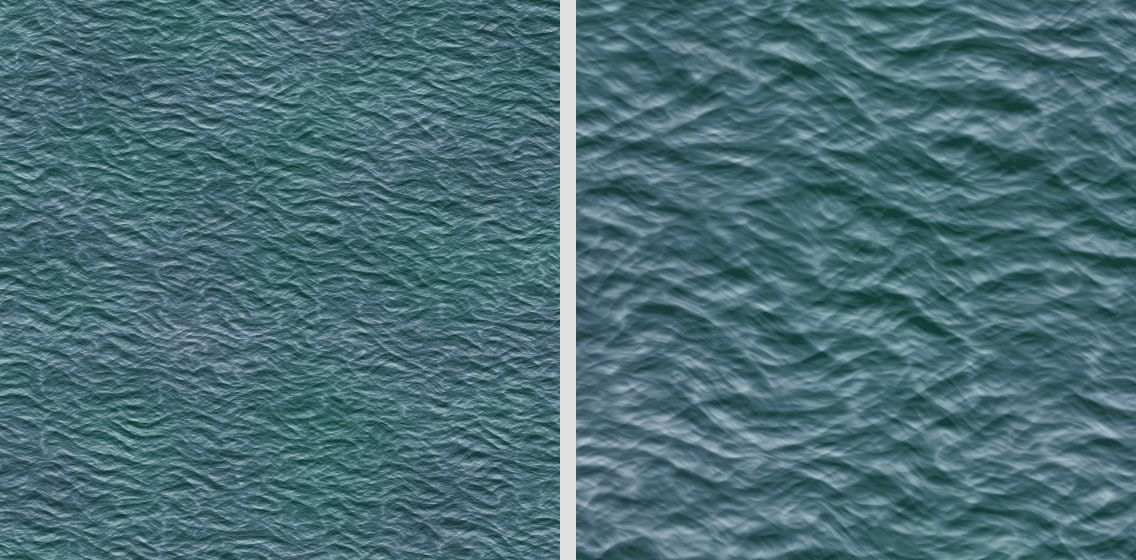
Left: the whole. Right: its middle third, enlarged.
Write a WebGL 1 fragment shader that draws this texture.

```glsl
precision highp float;
// Wind-rippled open water seen from above, with thin pale crests.
// Stretched, sheared layers of ridged gradient noise are lit by their vertical
// slope; the summed light picks a colour from deep teal to pale sky blue.

uniform vec2 u_resolution;

const int LAYERS = 5;
const vec3 DEEP_TEAL = vec3(0.14, 0.29, 0.29);
const vec3 SEA_BLUE = vec3(0.26, 0.41, 0.45);
const vec3 PALE_SKY = vec3(0.55, 0.66, 0.70);

float hash(vec2 p) {
  return fract(sin(dot(p, vec2(127.1, 311.7))) * 43758.5453);
}

vec2 gradient(vec2 cell) {
  float angle = 6.28318 * hash(cell);
  return vec2(cos(angle), sin(angle));
}

float gradientNoise(vec2 p) {
  vec2 cell = floor(p);
  vec2 f = p - cell;
  vec2 u = f * f * f * (f * (f * 6.0 - 15.0) + 10.0);
  vec2 e = vec2(1.0, 0.0);
  float a = dot(gradient(cell), f);
  float b = dot(gradient(cell + e.xy), f - e.xy);
  float c = dot(gradient(cell + e.yx), f - e.yx);
  float d = dot(gradient(cell + e.xx), f - e.xx);
  return mix(mix(a, b, u.x), mix(c, d, u.x), u.y);
}

// Rounded absolute value: keeps crests crisp without a hard step.
float softAbs(float n) {
  return sqrt(n * n + 0.004);
}

// Light on one ripple layer: far faces bright, near faces dark, crests lined.
float rippleLight(vec2 q, float crestGain) {
  const float halfStep = 0.06;
  float below = gradientNoise(q - vec2(0.0, halfStep));
  float above = gradientNoise(q + vec2(0.0, halfStep));
  float slope = (softAbs(above) - softAbs(below)) / (2.0 * halfStep);
  float middle = 0.5 * (above + below);
  float crest = exp(-300.0 * middle * middle) - 0.2;
  return slope + crestGain * crest;
}

// Sum of ripple layers, each finer, weaker and sheared the other way.
float waterLight(vec2 p) {
  float light = 0.0;
  float weight = 0.8;
  float crestGain = 0.8;
  float shear = 0.2;
  vec2 frequency = vec2(14.0, 37.0);
  for (int i = 0; i < LAYERS; i++) {
    vec2 q = vec2(p.x, p.y + (shear + 0.05) * p.x) * frequency;
    light += weight * rippleLight(q + float(i) * vec2(17.3, 41.7), crestGain);
    frequency *= vec2(1.6, 1.5);
    weight *= 0.8;
    crestGain *= 0.75;
    shear *= -1.1;
  }
  return light;
}

vec3 waterColor(float light) {
  vec3 shaded = mix(DEEP_TEAL, SEA_BLUE, (light + 1.48) / 1.41);
  vec3 lit = mix(SEA_BLUE, PALE_SKY, (light + 0.07) / 1.82);
  return mix(shaded, lit, step(-0.07, light));
}

void main() {
  vec2 p = gl_FragCoord.xy / u_resolution.y;

  // Gentle bending keeps the wave trains from looking straight.
  vec2 bend = vec2(gradientNoise(p * 9.0 + 3.1), gradientNoise(p * 13.0 + 57.4));
  float light = 1.25 * waterLight(p + vec2(0.015, 0.012) * bend);

  // Broad patches shift the brightness and lean the hue to green or blue.
  float patchLight = gradientNoise(p * vec2(4.0, 7.0) + 11.7);
  float patchHue = gradientNoise(p * vec2(4.0, 6.0) + 83.2);
  light = clamp(light + 0.6 * patchLight, -2.1, 2.4);
  vec3 color = waterColor(light) + patchHue * vec3(-0.05, 0.015, -0.03);

  gl_FragColor = vec4(color, 1.0);
}
```
